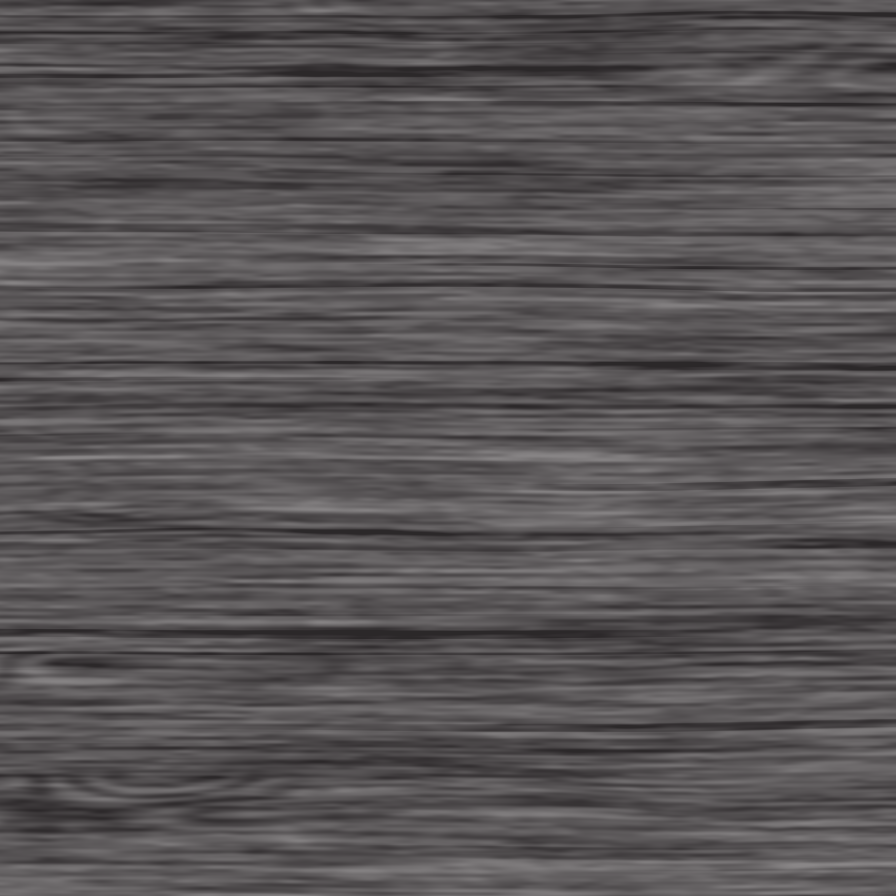
Give the GLSL for this texture, as a WebGL 1 fragment shader.

```glsl
precision highp float;
// Dark grey wood veneer with long horizontal grain, thin pores and flame figures.

uniform vec2 u_resolution;

// Colours
const vec3 DARK_WOOD = vec3(0.200, 0.186, 0.192);
const vec3 LIGHT_WOOD = vec3(0.505, 0.493, 0.497);
const float BASE_TONE = 0.525;

// Grain cells per canvas, along and across the fibres
const vec2 BAND_SCALE = vec2(0.8, 20.0);
const vec2 STREAK_SCALE = vec2(2.2, 68.0);
const vec2 FINE_SCALE = vec2(2.6, 170.0);
const vec2 FIBRE_SCALE = vec2(11.0, 250.0);
const vec2 FLECK_SCALE = vec2(42.0, 256.0);
const vec2 PORE_SCALE = vec2(0.9, 165.0);
const vec2 FIGURE_SCALE = vec2(4.5, 23.0);
const vec2 FIGURE_MASK_SCALE = vec2(1.2, 12.0);
const vec2 WARP_SCALE = vec2(2.6, 9.0);

// Strengths
const float BAND_AMOUNT = 0.24;
const float STREAK_AMOUNT = 0.29;
const float FINE_AMOUNT = 0.55;
const float FIBRE_AMOUNT = 0.52;
const float FLECK_AMOUNT = 0.24;
const float PORE_AMOUNT = 0.40;
const float FIGURE_AMOUNT = 0.18;
const float FIGURE_RINGS = 4.5;
const float WARP_AMOUNT = 0.009;

const float TAU = 6.2831853;

float hash(vec2 p) {
  return fract(sin(dot(p, vec2(127.1, 311.7))) * 43758.5453);
}

// Smooth noise along one row, shifted so that rows do not line up
float rowNoise(float x, float row, float seed) {
  x += 37.0 * hash(vec2(row, seed));
  float cell = floor(x);
  float f = x - cell;
  f = f * f * (3.0 - 2.0 * f);
  vec2 key = vec2(cell, row + seed * 17.0);
  return mix(hash(key), hash(key + vec2(1.0, 0.0)), f);
}

// Stretched noise from 0 to 1 made of blended rows
float grain(vec2 p, float seed) {
  float row = floor(p.y);
  float f = p.y - row;
  f = f * f * (3.0 - 2.0 * f);
  return mix(rowNoise(p.x, row, seed), rowNoise(p.x, row + 1.0, seed), f);
}

// Nested contours that form eyes and pointed flames in some bands
float flameFigure(vec2 p) {
  float field = grain(p * FIGURE_SCALE, 6.0);
  field += 0.10 * grain(p * FIGURE_SCALE * vec2(3.0, 2.5), 7.0);
  float mask = smoothstep(0.45, 0.80, grain(p * FIGURE_MASK_SCALE, 8.0));
  return mask * sin(TAU * FIGURE_RINGS * field);
}

// Thin dark lines with fading ends
float pores(vec2 p) {
  return smoothstep(0.72, 0.96, grain(p * PORE_SCALE, 5.0));
}

void main() {
  vec2 uv = gl_FragCoord.xy / u_resolution;

  // Gentle bending of the grain
  vec2 p = uv;
  p.y += WARP_AMOUNT * (grain(uv * WARP_SCALE, 9.0) - 0.5);
  p.y += 0.25 * WARP_AMOUNT * (grain(uv * WARP_SCALE * 2.3, 10.0) - 0.5);

  // Layers from broad bands to single fibres
  float tone = BASE_TONE;
  tone += BAND_AMOUNT * (grain(p * BAND_SCALE, 1.0) - 0.5);
  tone += STREAK_AMOUNT * (grain(p * STREAK_SCALE, 2.0) - 0.5);
  tone += FINE_AMOUNT * (grain(p * FINE_SCALE, 3.0) - 0.5);
  tone += FIBRE_AMOUNT * (grain(p * FIBRE_SCALE, 4.0) - 0.5);
  tone += FLECK_AMOUNT * (grain(p * FLECK_SCALE, 11.0) - 0.5);
  tone += FIGURE_AMOUNT * flameFigure(p);
  tone -= PORE_AMOUNT * pores(p);

  gl_FragColor = vec4(mix(DARK_WOOD, LIGHT_WOOD, clamp(tone, -0.1, 1.1)), 1.0);
}
```
